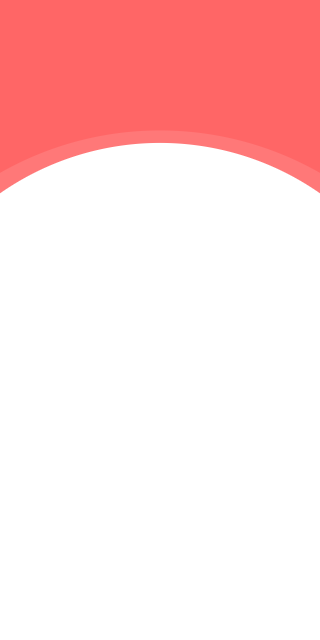
Reproduce this background procedurally as a Shadertoy shader.

```glsl
// Coral header above a white dome, edged by a paler coral band

const vec3 CORAL = vec3(1.0, 0.4, 0.4);
const vec3 PALE_CORAL = vec3(1.0, 0.47, 0.47);
const vec3 WHITE = vec3(1.0);

// Signed distance to a circle given by its topmost point
float domeDistance(vec2 p, vec2 apex, float radius) {
    return length(p - apex + vec2(0.0, radius)) - radius;
}

// Smooth coverage of a shape, one pixel wide at its edge
float coverage(float dist, float pixel) {
    return clamp(0.5 - dist / pixel, 0.0, 1.0);
}

void mainImage(out vec4 fragColor, in vec2 fragCoord) {
    // Canvas width is one unit; the height spans two
    float pixel = 1.0 / iResolution.x;
    vec2 p = fragCoord * pixel;

    // Wide outer dome forms the band, tighter inner dome the white area
    float band = domeDistance(p, vec2(0.5, 1.5924), 1.008);
    float dome = domeDistance(p, vec2(0.5, 1.5534), 0.872);

    vec3 color = mix(CORAL, PALE_CORAL, coverage(band, pixel));
    color = mix(color, WHITE, coverage(dome, pixel));
    fragColor = vec4(color, 1.0);
}
```
